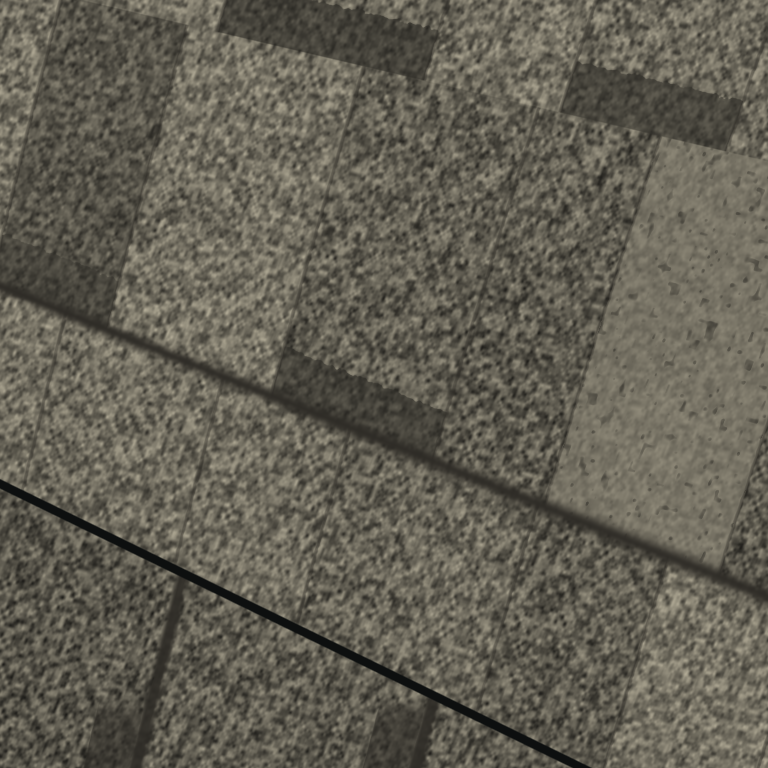
Give the GLSL for this texture, as a Shadertoy shader.

```glsl
// Weathered asphalt roof shingles: four slanted courses of mineral-grained tabs.
// Course edges follow a fan of lines, tabs are split by jittered skewed seams,
// and layered value noise gives the granules; shadows are drawn along the edges.

#define COURSES 4
#define TABS 7
#define SEAM_JITTER 0.03
#define TOOTH_HEIGHT 0.071
#define TOOTH_TONE 0.275
#define GRAIN_GAIN 0.5
#define GRAIN_SCALE vec2(168.0, 132.0)
#define WEAR 0.035
#define STONE_TINT vec3(1.0, 0.962, 0.845)
#define SHADOW_COLOR vec3(0.18, 0.17, 0.15)
#define GAP_COLOR vec3(0.05, 0.06, 0.06)

// Base brightness of the tabs, one line per course
const float TONES[28] = float[28](
    0.44, 0.46, 0.41, 0.45, 0.42, 0.41, 0.40,
    0.45, 0.34, 0.45, 0.39, 0.37, 0.475, 0.37,
    0.45, 0.43, 0.425, 0.40, 0.365, 0.46, 0.44,
    0.36, 0.355, 0.37, 0.36, 0.36, 0.35, 0.35);

float hash(vec2 p) {
    return fract(sin(dot(p, vec2(127.1, 311.7))) * 43758.5453);
}

float noise(vec2 p) {
    vec2 cell = floor(p), f = fract(p);
    f = f * f * (3.0 - 2.0 * f);
    return mix(mix(hash(cell), hash(cell + vec2(1, 0)), f.x),
               mix(hash(cell + vec2(0, 1)), hash(cell + vec2(1, 1)), f.x), f.y);
}

// Depth of the lower edge of a course, measured down from the top
float courseEdge(float row, float x) {
    float start = -0.025 + row * (0.4685 - 0.0705 * row);
    float slope = 0.235 + row * (0.2115 - 0.0425 * row);
    return start + slope * x;
}

// Brightness (x), granule contrast (y) and seam darkness (z) within a course
vec3 courseSurface(int row, float along, float rise, float depth, float soft) {
    float r = float(row);
    bool grooved = row == 3;
    float start = vec4(0.085, 0.05, 0.18, -0.03)[row];
    float pitch = vec4(0.235, 0.225, 0.235, 0.445)[row];
    vec3 surface = vec3(TONES[row * TABS], 1.0, 0.0);
    for (int i = 0; i < TABS; i++) {
        float tab = float(i) - 1.0;
        float seam = start + pitch * tab
                   + SEAM_JITTER * sin(2.3 * (tab - 2.0) + 1.3 * (1.0 - r));
        float offset = along - seam;
        float tone = TONES[row * TABS + i];

        // Darker laminated strip at the foot of alternate tabs
        bool laminated = row < 2 && tone < 0.43 && mod(tab + r, 2.0) > 0.5;
        float tooth = laminated ? 1.0 - smoothstep(-soft, soft, rise - TOOTH_HEIGHT) : 0.0;
        float contrast = tone > 0.47 ? 0.36 : (tone < 0.35 ? 0.75 : 1.0);
        contrast = mix(contrast, 0.45, tooth);
        tone = mix(tone, TOOTH_TONE, tooth);
        surface.xy = mix(surface.xy, vec2(tone, contrast), smoothstep(-soft, soft, offset));

        // Hairline seams, or open grooves with a dark strip beside them
        float width = grooved ? 0.010 + 0.02 * max(depth - 0.75, 0.0) : 0.0025;
        float seamLine = 1.0 - smoothstep(0.3 * width, width + soft, abs(offset));
        surface.z = max(surface.z, seamLine * (grooved ? 0.92 : 0.42));
        if (grooved) {
            float strip = smoothstep(-soft, soft, offset + 0.075)
                        * (1.0 - smoothstep(-soft, soft, offset))
                        * smoothstep(-0.02, 0.02, depth - 0.92);
            surface.z = max(surface.z, 0.6 * strip);
        }
    }
    return surface;
}

void mainImage(out vec4 fragColor, in vec2 fragCoord) {
    vec2 p = fragCoord / iResolution.y;
    float depth = 1.0 - p.y;
    float soft = 1.0 / iResolution.y;

    // Granules, slightly stretched along the slanted seams
    vec2 g = vec2(p.x + 0.4 * depth, depth - 0.25 * p.x) * GRAIN_SCALE;
    float grain = 0.68 * noise(g) + 0.32 * noise(g * 1.7 + 17.0) - 0.5;
    float specks = smoothstep(0.74, 0.95, noise(g * 0.8 + 53.0));
    float wear = WEAR * (noise(p * 7.0) - 0.5);

    // Skewed coordinate along the courses, with ragged seams
    float along = p.x + (0.25 + 0.1 * p.x) * depth + 0.003 * grain;

    // Stack the courses from the top downwards
    vec3 color = vec3(0.0);
    for (int row = 0; row < COURSES; row++) {
        float r = float(row);
        float rise = courseEdge(r, p.x) - depth;
        vec3 surface = courseSurface(row, along, rise + 0.008 * grain, depth, soft);
        float tone = surface.x + wear + GRAIN_GAIN * surface.y * grain;
        tone -= 0.13 * specks * step(surface.y, 0.4);
        vec3 stone = mix(tone * STONE_TINT, SHADOW_COLOR, surface.z);
        float below = row == 0 ? 1.0
                    : smoothstep(-soft, soft, depth - courseEdge(r - 1.0, p.x));
        color = mix(color, stone, below);
    }

    // Soft shadow under the middle course, crisp gap above the lowest one
    float shadowDist = 0.927 * (depth - courseEdge(1.0, p.x));
    float shadowWidth = 0.0075 + 0.004 * p.x;
    float shadow = exp(-pow(shadowDist / shadowWidth, 2.0));
    color = mix(color, SHADOW_COLOR, 0.95 * shadow);
    float gapDist = abs(0.899 * (depth - courseEdge(2.0, p.x)));
    color = mix(color, GAP_COLOR, 1.0 - smoothstep(0.0055 - soft, 0.0055 + soft, gapDist));

    fragColor = vec4(clamp(color, 0.0, 1.0), 1.0);
}
```
